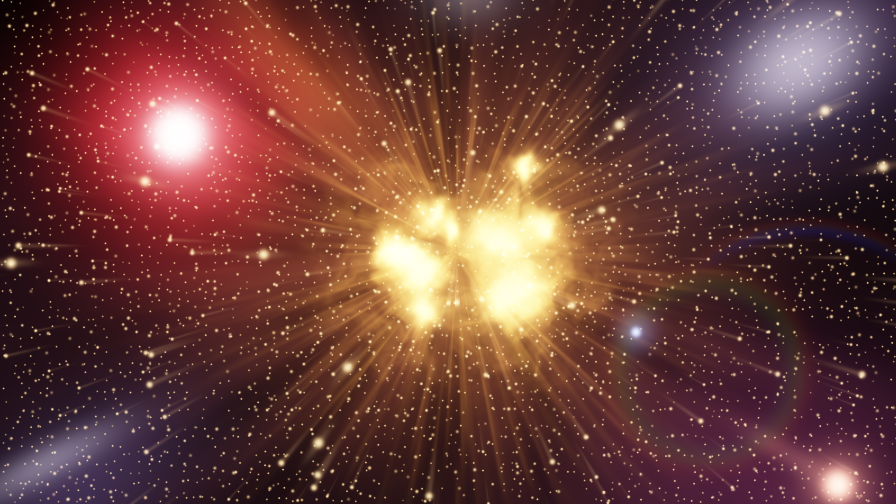
Reproduce this background procedurally as a Shadertoy shader.

```glsl
// A golden stellar explosion in a dusty red and violet sky.
// Gaussian glows form the nebulae and fire; angular noise forms the rays,
// while hashed grid cells and polar cells scatter the stars and sparks.

// Positions and sizes are in canvas heights.
const vec2 BURST = vec2(0.907, 0.502);
const vec2 RED_STAR = vec2(0.354, 0.733);
const vec2 PINK_STAR = vec2(1.663, 0.038);
const vec2 BLUE_STAR = vec2(1.262, 0.341);
const vec2 PALE_CLOUD = vec2(1.585, 0.875);
const vec2 HALO_RING = vec2(1.405, 0.265);
const vec2 HIGH_ARC = vec2(1.600, 0.225);

const vec3 NIGHT = vec3(0.090, 0.040, 0.065);
const vec3 EMBER = vec3(0.46, 0.20, 0.085);
const vec3 ORANGE = vec3(1.00, 0.36, 0.10);
const vec3 GOLD = vec3(1.00, 0.56, 0.17);
const vec3 FLAME = vec3(1.00, 0.66, 0.24);
const vec3 CREAM = vec3(1.00, 0.78, 0.46);
const vec3 CRIMSON = vec3(1.30, 0.13, 0.17);
const vec3 VIOLET = vec3(0.19, 0.055, 0.145);
const vec3 STEEL = vec3(0.52, 0.51, 0.57);
const vec3 INDIGO = vec3(0.10, 0.085, 0.17);

const float TAU = 6.283185;
const int SPARK_LAYERS = 6;
const float SPARKS_PER_LAYER = 64.0;

// Hot fire cores: x, y, radius.
const vec3 CORES[10] = vec3[10](
    vec3(0.990, 0.532, 0.045), vec3(1.018, 0.420, 0.045), vec3(0.829, 0.458, 0.029),
    vec3(0.775, 0.500, 0.023), vec3(0.852, 0.390, 0.029), vec3(0.852, 0.577, 0.020),
    vec3(1.072, 0.567, 0.020), vec3(0.891, 0.545, 0.016), vec3(0.805, 0.492, 0.025),
    vec3(1.049, 0.669, 0.017));

// Brightest loose sparks.
const vec2 BEACONS[8] = vec2[8](
    vec2(1.229, 0.752), vec2(1.752, 0.669), vec2(1.637, 0.780), vec2(0.022, 0.478),
    vec2(0.690, 0.271), vec2(0.632, 0.121), vec2(0.523, 0.495), vec2(0.288, 0.640));

float hash(vec2 p) {
    vec3 q = fract(p.xyx * 0.1031);
    q += dot(q, q.yzx + 33.33);
    return fract((q.x + q.y) * q.z);
}

float noise(vec2 p) {
    vec2 i = floor(p), f = fract(p);
    f = f * f * (3.0 - 2.0 * f);
    vec2 e = vec2(0.0, 1.0);
    return mix(mix(hash(i), hash(i + e.yx), f.x),
               mix(hash(i + e), hash(i + e.yy), f.x), f.y);
}

float fbm(vec2 p) {
    return 0.55 * noise(p) + 0.28 * noise(p * 2.1 + 7.0) + 0.17 * noise(p * 4.3 + 19.0);
}

float glow(vec2 offset, float radius) {
    return exp(-dot(offset, offset) / (radius * radius));
}

// Glow stretched along the line leading away from the burst.
float plume(vec2 p, vec2 center, vec2 size) {
    vec2 axis = normalize(center - BURST), d = p - center;
    return glow(vec2(dot(d, axis), axis.x * d.y - axis.y * d.x) / size, 1.0);
}

vec3 nebulae(vec2 p, float r, float streak) {
    vec3 col = NIGHT * (0.6 + 0.8 * streak);
    col *= 1.0 - 0.9 * glow(p - vec2(0.0, 1.0), 0.3);
    col *= 1.0 - 0.5 * glow(p - vec2(1.72, 0.46), 0.25);
    col += EMBER * glow((p - BURST) * vec2(0.85, 1.0), 0.36) * (0.3 + 1.2 * streak);
    col += ORANGE * 0.40 * plume(p, vec2(0.59, 0.87), vec2(0.25, 0.08)) * (0.3 + 1.2 * streak);
    col += STEEL * 1.7 * plume(p, PALE_CLOUD, vec2(0.125, 0.085));
    col += INDIGO * 1.5 * plume(p, PALE_CLOUD, vec2(0.32, 0.20));
    col += STEEL * 0.75 * plume(p, vec2(0.09, 0.08), vec2(0.15, 0.035));
    col += INDIGO * 1.5 * plume(p, vec2(0.15, 0.04), vec2(0.25, 0.13));
    col += STEEL * 0.6 * glow((p - vec2(0.93, 1.02)) * vec2(0.7, 1.0), 0.065);
    col += VIOLET * (plume(p, PINK_STAR, vec2(0.36, 0.24))
                   + 0.5 * glow(p - vec2(1.35, 0.0), 0.25));
    // Red star, from its wide haze to its white center.
    vec2 d = p - RED_STAR;
    col += CRIMSON * (0.9 * glow(d, 0.19) + 0.17 * glow(d, 0.29)) * (0.6 + 0.7 * streak);
    col += vec3(1.1, 0.62, 0.66) * glow(d, 0.090) + 4.0 * glow(d, 0.041);
    return col;
}

vec3 fireball(vec2 p) {
    vec2 warp = vec2(fbm(p * 15.0), fbm(p * 15.0 + 40.0)) - 0.5;
    vec2 q = p + warp * 0.10;
    float lobes = glow((q - vec2(0.815, 0.488)) / vec2(0.105, 0.130), 1.0)
                + glow((q - vec2(1.035, 0.480)) / vec2(0.110, 0.150), 1.0);
    float billow = fbm(q * 18.0);
    vec3 col = GOLD * lobes * (0.35 + 4.5 * billow * billow);
    for (int i = 0; i < 10; i++) {
        vec2 d = p + warp * 0.055 - CORES[i].xy;
        col += FLAME * (5.5 * glow(d, CORES[i].z) + 0.8 * glow(d, CORES[i].z * 1.8));
    }
    return col;
}

// Sparks thrown outward, each with a tail pointing back to the burst.
float sparks(vec2 d, float r) {
    float sum = 0.0, turn = atan(d.y, d.x) / TAU * SPARKS_PER_LAYER;
    for (int i = 0; i < SPARK_LAYERS; i++) {
        float a = turn + float(i) * 0.37;
        vec2 id = vec2(mod(floor(a), SPARKS_PER_LAYER), float(i) * 17.0 + 3.0);
        float reach = 0.08 + 0.87 * hash(id), pick = hash(id + 51.0);
        float size = 0.0022 + 0.0040 * pow(pick, 6.0);
        float side = (fract(a) - 0.3 - 0.4 * hash(id + 91.0)) * TAU / SPARKS_PER_LAYER * r;
        float tail = smoothstep(reach - 0.03 - 0.10 * pick, reach, r)
                   * (1.0 - smoothstep(reach, reach + size, r));
        sum += 2.0 * glow(vec2(r - reach, side), size);
        sum += 0.22 * tail * pick * glow(vec2(side, 0.0), size * r / reach);
    }
    return sum;
}

float starDust(vec2 p) {
    float sum = 0.0;
    for (int i = 0; i < 3; i++) {
        float cell = 0.018 + 0.011 * float(i);
        vec2 g = p / cell + float(i) * 31.0, id = floor(g);
        vec2 spot = 0.2 + 0.6 * vec2(hash(id + 11.0), hash(id + 73.0));
        float size = 0.0015 + 0.0006 * float(i);
        sum += step(0.52, hash(id)) * (0.4 + hash(id + 37.0))
             * glow((fract(g) - spot) * cell, size);
    }
    return sum;
}

// Faint rainbow rim whose channels sit at slightly different radii.
vec3 rim(vec2 d, float radius, float width) {
    vec3 x = (length(d) - radius - vec3(1.0, 0.0, -1.0) * width * 0.7) / width;
    return exp(-x * x);
}

void mainImage(out vec4 fragColor, in vec2 fragCoord) {
    vec2 p = fragCoord / iResolution.y, d = p - BURST;
    float r = length(d);
    vec2 dir = d / max(r, 0.0001);
    float streak = 0.6 * noise(dir * (7.0 + 3.0 * r)) + 0.4 * fbm(p * 5.0);
    float rays = pow(noise(dir * (34.0 + 6.0 * r) + 60.0), 4.0);

    vec3 col = nebulae(p, r, streak) + fireball(p);
    col += GOLD * rays * 0.65 * smoothstep(0.04, 0.2, r) * exp(-r * r * 8.0);

    // Lens rims.
    col += vec3(0.06, 0.07, 0.015) * rim(p - HALO_RING, 0.175, 0.024);
    float arcFade = smoothstep(0.22, 0.32, p.y - HIGH_ARC.y);
    col += vec3(0.07, 0.03, 0.12) * rim(p - HIGH_ARC, 0.325, 0.012) * arcFade;

    // Stars and sparks.
    col += CREAM * (1.25 * starDust(p) + sparks(d, r));
    for (int i = 0; i < 8; i++)
        col += CREAM * (2.2 * glow(p - BEACONS[i], 0.008)
                      + 0.25 * plume(p, BEACONS[i], vec2(0.04, 0.008)));
    col += vec3(1.0, 0.55, 0.42) * (4.0 * glow(p - PINK_STAR, 0.024)
         + 0.6 * glow(p - PINK_STAR, 0.065)
         + 0.25 * plume(p, PINK_STAR + vec2(-0.09, 0.055), vec2(0.12, 0.025)));
    col += vec3(0.6, 0.7, 1.1) * (2.5 * glow(p - BLUE_STAR, 0.008)
         + 0.40 * glow(p - BLUE_STAR, 0.035));

    fragColor = vec4(1.0 - exp(-1.2 * col), 1.0);
}
```
